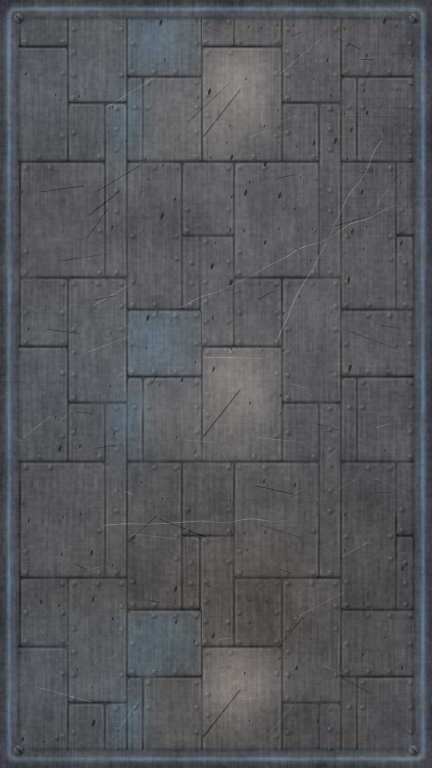
Give the GLSL for this texture, as a Shadertoy shader.

```glsl
#define CANVAS vec2(432, 768)
#define TILE vec2(214, 300)
#define TILE_ORIGIN vec2(20, 10)
#define BASE_TONE vec3(0.332, 0.331, 0.34)
#define BLUE_TINT vec3(-0.015, 0.038, 0.065)
#define WARM_GLOW vec3(0.165, 0.147, 0.132)
#define RIM_LIGHT vec3(0.085, 0.125, 0.155)
#define RIVET_GAP 20.0
#define RIVET_INSET 5.5
#define SCRATCHES 80
#define CHIP_CELL 17.0

// Plates of one repeating tile: left, top, width, height
const vec4 PLATES[12] = vec4[12](
    vec4(182, 37, 80, 115), vec4(180, 226, 34, 111), vec4(0, 268, 48, 69),
    vec4(0, 152, 85, 116), vec4(48, 268, 59, 125), vec4(48, 93, 37, 59),
    vec4(85, 93, 22, 175), vec4(107, 0, 75, 67), vec4(107, 67, 16, 85),
    vec4(123, 67, 59, 85), vec4(107, 152, 55, 148), vec4(162, 152, 52, 74));

float hash(vec2 p) {
    vec3 q = fract(p.xyx * 0.1031);
    q += dot(q, q.yzx + 33.33);
    return fract((q.x + q.y) * q.z);
}

float noise(vec2 p) {
    vec2 i = floor(p), f = fract(p);
    f *= f * (3.0 - 2.0 * f);
    return mix(mix(hash(i), hash(i + vec2(1, 0)), f.x),
               mix(hash(i + vec2(0, 1)), hash(i + 1.0), f.x), f.y);
}

float fbm(vec2 p) {
    float sum = 0.0, gain = 0.5;
    for (int i = 0; i < 4; i++) {
        sum += gain * (noise(p) - 0.5);
        p = p * 2.1 + 17.0;
        gain *= 0.6;
    }
    return sum;
}

float segment(vec2 p, vec2 a, vec2 b) {
    vec2 v = b - a;
    return length(p - a - v * clamp(dot(p - a, v) / dot(v, v), 0.0, 1.0));
}

float roundBox(vec2 p, vec2 halfSize, float r) {
    vec2 q = abs(p) - halfSize + r;
    return length(max(q, 0.0)) + min(max(q.x, q.y), 0.0) - r;
}

float blob(vec2 p, vec2 center, vec2 radius) {
    p = (p - center) / radius;
    return exp(-dot(p, p));
}

float ridge(float d, float width) { return exp(-d * d / (width * width)); }

// Domed stud lit from above left
float stud(vec2 q, float r, float aa) {
    float dome = smoothstep(r + aa * 0.5, r - aa * 0.5, length(q));
    float shadow = smoothstep(r + 2.0, r - 1.0, length(q - 0.8));
    return mix(-0.07 * shadow, 0.02 - 0.1 * dot(q, vec2(0.5, 0.7)) / r, dome);
}

void mainImage(out vec4 fragColor, in vec2 fragCoord) {
    vec2 p = fragCoord / iResolution.xy * CANVAS;
    p.y = CANVAS.y - p.y;
    float aa = CANVAS.y / iResolution.y;

    // Find the plate; a narrow strip fills what the others leave open
    vec2 t = mod(p - TILE_ORIGIN, TILE), band = vec2(p.x, t.y);
    vec4 plate = vec4(162, 226, 18, 74);
    for (int i = 0; i < 12; i++)
        if (all(lessThan(mod(t - PLATES[i].xy, TILE), PLATES[i].zw))) plate = PLATES[i];
    vec2 size = plate.zw, local = mod(t - plate.xy, TILE);

    // Broad light and tints
    vec3 col = BASE_TONE + 0.035 * blob(p, vec2(215, 230), vec2(150, 280));
    col += (hash(plate.xy) - 0.5) * 0.02 - 0.02 * smoothstep(350.0, 768.0, p.y);
    col += WARM_GLOW * blob(band, vec2(238, 74), vec2(40, 48)) * (plate.x == 182.0 ? 1.0 : 0.4);
    col += WARM_GLOW * 0.27 * blob(band, vec2(180, 115), vec2(45, 40));
    float bluePlate = plate.xy == vec2(107, 0) ? 1.0 : 0.25;
    col += (BLUE_TINT + 0.03) * blob(band, vec2(155, 28), vec2(42, 48)) * bluePlate;
    col += BLUE_TINT * blob(band, vec2(128, 110), vec2(22, 42));
    col += BLUE_TINT * 0.35 * blob(band, vec2(50, 70), vec2(60, 65));
    col -= vec3(0, 0.01, 0.028) * blob(p, vec2(240, 600), vec2(120, 90));

    // Brushed, mottled metal
    float grain = 0.1 * fbm(p * 0.022) + 0.085 * fbm(p * 0.28);
    grain += 0.045 * (noise(p * vec2(0.55, 0.035)) - 0.5);
    grain += 0.018 * (noise(p * vec2(0.05, 0.6) + 90.0) - 0.5);
    col += grain;

    // Worn seams with heavier horizontal joints
    float edge = -roundBox(local - size * 0.5, size * 0.5, 4.0);
    float wear = 0.4 + 0.9 * noise(p * 0.04), foot = size.y - local.y;
    col *= 1.0 - 0.27 * wear * smoothstep(0.5 + aa, 0.2, edge);
    col *= 1.0 - 0.25 * wear * smoothstep(2.5 + aa, 1.2, foot);
    col *= 1.0 - 0.05 * exp(-edge / 5.0);
    col += 0.04 * wear * ridge(edge - 2.5, 0.9) * step(5.0, foot);

    // Rivets around each plate
    vec2 span = max(size - 2.0 * RIVET_INSET, 1.0);
    vec2 count = floor(span / RIVET_GAP), gap = span / max(count, 1.0);
    vec2 k = clamp(round((local - RIVET_INSET) / gap), vec2(0), count);
    vec2 rivet = mix(size * 0.5, RIVET_INSET + k * gap, step(1.0, count));
    bool border = any(equal(k, vec2(0))) || any(equal(k, count));
    if (border && hash(k + plate.xy) > 0.4) col += stud(local - rivet, 2.2, aa);

    // Fine dark mesh
    vec2 mesh = smoothstep(0.4, 0.5, abs(fract(p / vec2(8, 9)) - 0.5));
    col -= 0.05 * max(mesh.x, mesh.y) * blob(p, vec2(405, 165), vec2(65, 120)) * wear;

    // Scattered light and dark scratches
    for (int i = 0; i < SCRATCHES; i++) {
        float s = float(i) + 1.0, angle = 1.5 * hash(vec2(s, 11)) - 1.0;
        vec2 a = vec2(hash(vec2(s, 3)), hash(vec2(s, 7))) * CANVAS;
        float reach = 8.0 + 55.0 * pow(hash(vec2(s, 19)), 2.0);
        float d = segment(p, a, a + reach * vec2(cos(angle), sin(angle)));
        col += (i % 2 == 0 ? 0.085 : -0.1) * wear * smoothstep(aa, 0.0, d);
    }

    // Long sweeping scratches and a gouge
    vec2 bend = p + 4.0 * noise(p * 0.04) - 2.0;
    float sweep = min(segment(bend, vec2(180, 308), vec2(300, 251)), segment(bend, vec2(300, 251), vec2(395, 204)));
    sweep = min(sweep, segment(bend, vec2(275, 345), vec2(334, 224)));
    sweep = min(sweep, segment(bend, vec2(334, 224), vec2(382, 142)));
    sweep = min(sweep, segment(bend, vec2(105, 526), vec2(290, 519)));
    col += 0.12 * wear * smoothstep(aa, 0.0, sweep);
    col -= 0.13 * smoothstep(aa + 0.4, 0.2, segment(band, vec2(204, 126), vec2(240, 80)));

    // Small upright chips, denser toward the upper right
    vec2 cell = floor(p / CHIP_CELL);
    vec2 q = p - (cell + 0.25 + 0.5 * vec2(hash(cell + 5.0), hash(cell + 31.0))) * CHIP_CELL;
    float density = 0.13 + 0.3 * blob(p, vec2(340, 140), vec2(150, 160));
    float radius = 0.5 + 1.3 * pow(hash(cell + 71.0), 4.0);
    float dent = length(vec2(q.x + 0.25 * q.y, q.y * 0.45)) - radius;
    col = mix(col, vec3(0.14), 0.75 * smoothstep(aa, -aa, dent * 2.0) * step(hash(cell), density));

    // Bevelled outer frame
    vec2 c = p - CANVAS * 0.5;
    float d = roundBox(c, vec2(207, 375), 7.0);
    vec3 rim = vec3(0.275, 0.292, 0.312) + grain;
    col = mix(col, rim - 0.05 * smoothstep(2.0, 8.0, d), smoothstep(-11.0, -8.0, d));
    col -= 0.05 * ridge(d + 10.0, 2.0);
    col += RIM_LIGHT * (ridge(d, 2.2) * (0.5 + 0.6 * wear) + 0.25 * ridge(d + 4.0, 4.0));

    // Corner gussets and slotted screws
    vec2 corner = abs(c) - vec2(197.5, 366);
    float gusset = smoothstep(-15.0, -12.0, corner.x + corner.y) * step(d, -3.0);
    col = mix(col, rim, 0.65 * gusset);
    vec2 screw = sign(c) * corner;
    col += 1.4 * stud(screw, 4.5, aa);
    col -= 0.12 * smoothstep(aa, 0.3, segment(screw, vec2(-2.5), vec2(2.5)));

    fragColor = vec4(clamp(col, 0.0, 1.0), 1);
}
```
